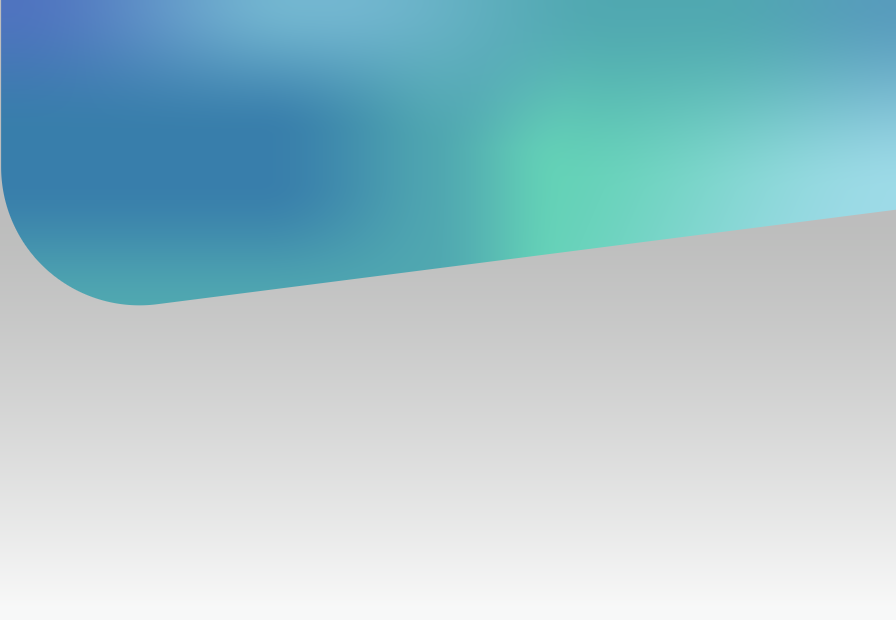
Reproduce this background procedurally as a WebGL 2 fragment shader.

```glsl
#version 300 es
precision highp float;

uniform vec2 u_resolution;
out vec4 fragColor;

// Panel colours
const vec3 INDIGO = vec3(0.310, 0.455, 0.750);
const vec3 SKY    = vec3(0.450, 0.715, 0.815);
const vec3 STEEL  = vec3(0.345, 0.610, 0.740);
const vec3 BLUE   = vec3(0.220, 0.494, 0.670);
const vec3 TEAL   = vec3(0.315, 0.660, 0.692);
const vec3 MINT   = vec3(0.390, 0.822, 0.715);
const vec3 ICE    = vec3(0.615, 0.855, 0.905);

// Backdrop greys
const vec3 GREY_DARK  = vec3(0.740, 0.742, 0.740);
const vec3 GREY_LIGHT = vec3(0.970, 0.972, 0.971);
const float GREY_TOP = 0.642;
const float GREY_BOTTOM = 0.021;
const float GREY_CURVE = 1.25;

// Panel shape, in units of the canvas height
const vec2 CORNER_CENTRE = vec2(0.2250, 0.7307);
const float CORNER_RADIUS = 0.2232;
const vec2 EDGE_NORMAL = vec2(0.1269, -0.9919);

// Signed distance to a panel with a slanted lower edge and one round corner
float panelDistance(vec2 p) {
    vec2 q = p - CORNER_CENTRE;
    vec2 edgeTangent = vec2(-EDGE_NORMAL.y, EDGE_NORMAL.x);
    bool inCorner = q.y < 0.0 && dot(q, edgeTangent) < 0.0;
    float reach = inCorner ? length(q) : max(dot(q, EDGE_NORMAL), -q.x);
    return reach - CORNER_RADIUS;
}

// Colours along the top of the panel
vec3 upperBand(float x) {
    vec3 colour = mix(INDIGO, SKY, smoothstep(0.01, 0.34, x));
    colour = mix(colour, TEAL, smoothstep(0.36, 0.69, x));
    return mix(colour, STEEL, smoothstep(0.78, 1.02, x));
}

// Colours through the body of the panel; depth is measured from the top
vec3 lowerBand(float x, float depth) {
    float lowGlow = smoothstep(0.29, 0.51, depth);
    vec3 colour = mix(BLUE, TEAL, lowGlow);
    colour = mix(colour, TEAL, smoothstep(0.29, 0.52, x));
    float mintX = x - 0.25 * max(0.24 - depth, 0.0);
    colour = mix(colour, MINT, smoothstep(0.48, 0.63, mintX));
    float iceX = x + 0.3 * (depth - 0.27);
    return mix(colour, ICE, smoothstep(0.60, 1.02, iceX));
}

vec3 panelColour(vec2 uv) {
    float depth = 1.0 - uv.y;
    float fadeEnd = mix(0.22, 0.31, smoothstep(0.4, 0.7, uv.x));
    float descent = smoothstep(0.0, fadeEnd, depth);
    return mix(upperBand(uv.x), lowerBand(uv.x, depth), descent);
}

vec3 backdropColour(float y) {
    float t = clamp((GREY_TOP - y) / (GREY_TOP - GREY_BOTTOM), 0.0, 1.0);
    return mix(GREY_DARK, GREY_LIGHT, pow(t, GREY_CURVE));
}

void main() {
    vec2 uv = gl_FragCoord.xy / u_resolution;
    vec2 p = gl_FragCoord.xy / u_resolution.y;

    // Cover one pixel of the edge for a smooth outline
    float coverage = clamp(0.5 - panelDistance(p) * u_resolution.y, 0.0, 1.0);
    vec3 colour = mix(backdropColour(uv.y), panelColour(uv), coverage);
    fragColor = vec4(colour, 1.0);
}
```
